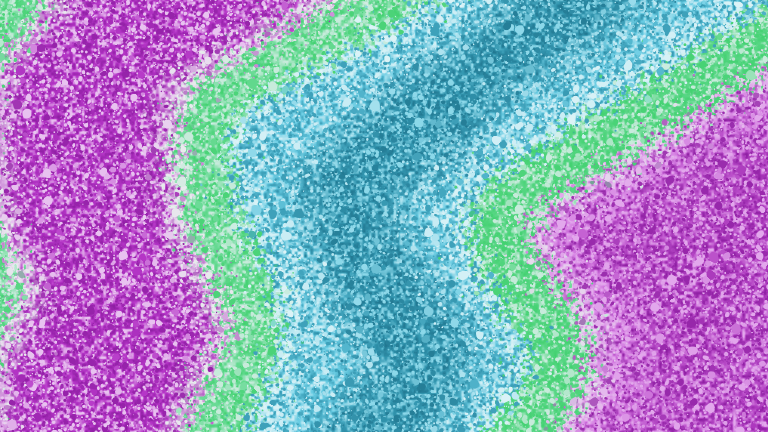
This background is drawn by a Shadertoy shader. Its source:

```glsl
const vec3 MIST = vec3(0.91, 0.92, 0.93);
const vec3 VIOLET = vec3(0.71, 0.21, 0.78);
const vec3 PLUM = vec3(0.56, 0.12, 0.64);
const vec3 ORCHID = vec3(0.86, 0.53, 0.91);
const vec3 LILAC = vec3(0.91, 0.76, 0.94);
const vec3 MINT = vec3(0.43, 0.86, 0.60);
const vec3 EMERALD = vec3(0.26, 0.82, 0.44);
const vec3 PALE_MINT = vec3(0.78, 0.92, 0.86);
const vec3 CYAN = vec3(0.41, 0.80, 0.89);
const vec3 TEAL = vec3(0.20, 0.59, 0.69);
const vec3 DEEP_TEAL = vec3(0.13, 0.47, 0.57);
const vec3 PALE_AQUA = vec3(0.80, 0.93, 0.96);

vec3 hash3(vec2 p) {
    vec3 q = fract(p.xyx * vec3(0.1031, 0.1030, 0.0973));
    q += dot(q, q.yxz + 33.33);
    return fract((q.xxy + q.yzz) * q.zyx);
}

vec3 noise3(vec2 p) {
    vec2 i = floor(p), f = fract(p);
    f = f * f * (3.0 - 2.0 * f);
    vec3 low = mix(hash3(i), hash3(i + vec2(1, 0)), f.x);
    vec3 high = mix(hash3(i + vec2(0, 1)), hash3(i + vec2(1, 1)), f.x);
    return mix(low, high, f.y);
}

float bell(float y, float centre, float width) {
    float t = (y - centre) / width;
    return exp(-t * t);
}

// A course that bulges low down and bends to the right above the knee
float courseX(float y, float base, vec2 bulge, vec2 bend) {
    float knee = 0.028;
    float ramp = knee * log(1.0 + exp((y - bend.y) / knee));
    return base + bulge.x * bell(y, bulge.y, 0.2) + bend.x * ramp;
}

// Signed distance across the course, positive on its right
float across(vec2 p, float base, vec2 bulge, vec2 bend) {
    float e = 0.01;
    float x = courseX(p.y, base, bulge, bend);
    float slope = (courseX(p.y + e, base, bulge, bend) - x) / e;
    return (p.x - x) / sqrt(1.0 + 0.75 * slope * slope);
}

// Tone runs from -1 (shade) to 1 (light)
vec3 tint(vec3 shade, vec3 body, vec3 light, float tone) {
    return mix(body, tone > 0.0 ? light : shade, min(abs(tone), 1.0));
}

float inside(float d) {
    return 1.0 - smoothstep(-0.008, 0.008, d);
}

vec3 paint(vec2 p, float tone) {
    float left = across(p, 0.47, vec2(0.12, 0.24), vec2(1.75, 0.757));
    float middle = across(p, 0.80, vec2(0.17, 0.15), vec2(1.2, 0.56));
    float right = across(p, 1.13, vec2(0.165, 0.17), vec2(1.6, 0.51));
    float corner = p.x + 0.04 - 0.14 * bell(p.y, 1.0, 0.12) - 0.08 * bell(p.y, 0.33, 0.13);
    float cloud = noise3(p * 5.0).x;
    float frost = smoothstep(-0.5, 0.6, tone);

    // Blue channel, dark along its middle and frosted at its banks
    float depth = 1.0 - smoothstep(0.03, 0.17, abs(middle) + 0.06 * (cloud - 0.5));
    vec3 col = tint(mix(TEAL, DEEP_TEAL, depth), mix(CYAN, TEAL, depth),
                    mix(PALE_AQUA, CYAN, 0.65 * depth), tone);
    float bank = 1.0 - smoothstep(0.06, 0.18, min(left, -right));
    col = mix(col, vec3(0.88, 0.96, 0.97), 0.8 * bank * frost * (1.0 - depth));

    // Violet field on the left with pale rims
    vec3 field = tint(PLUM, VIOLET, LILAC, tone);
    float rim = max(smoothstep(-0.13, -0.07, left), 1.0 - smoothstep(0.01, 0.08, corner));
    field = mix(field, MIST, rim * mix(0.55, 1.0, frost));
    field = mix(field, tint(EMERALD, MINT, PALE_MINT, tone), inside(corner));
    col = mix(col, field, inside(left + 0.053));

    // Orchid field on the right, deeper away from the bank
    float rich = smoothstep(0.08, 0.24, right) * mix(0.5, 1.0, cloud);
    vec3 orchid = tint(PLUM, mix(ORCHID, VIOLET * 0.94, rich), mix(LILAC, ORCHID, 0.45), tone);
    orchid = mix(orchid, MIST, (1.0 - smoothstep(0.06, 0.14, right)) * mix(0.3, 0.85, frost));
    col = mix(col, orchid, inside(-right));

    // Green ribbons
    col = mix(col, tint(EMERALD, MINT, PALE_MINT, tone), inside(abs(left) - 0.06));
    vec3 vivid = mix(MINT, EMERALD, 0.45);
    return mix(col, tint(EMERALD, vivid, PALE_MINT, tone), inside(abs(right) - 0.068));
}

// One layer of paint drops, each coloured from a spot near its centre
vec3 splatter(vec3 under, vec2 p, float cell, float size, float density, float spread) {
    vec2 home = floor(p / cell), spot = p;
    float nearest = 1.0, tone = 0.0;
    for (int j = -1; j <= 1; j++)
    for (int i = -1; i <= 1; i++) {
        vec2 id = home + vec2(i, j);
        vec3 place = hash3(id + 40.0 + 900.0 * cell);
        vec3 look = hash3(id + 310.0 + 700.0 * cell);
        vec2 centre = (id + place.xy) * cell;
        float d = length(p - centre) - cell * size * mix(0.35, 1.0, place.z * place.z);
        if (look.x < density && d < nearest) {
            nearest = d;
            tone = mix(-0.8, 1.0, smoothstep(0.15, 0.75, look.y));
            vec2 drift = vec2(look.z, fract(look.z * 17.0)) - 0.5;
            spot = centre + spread * drift * (0.5 + 2.0 * dot(drift, drift));
        }
    }
    float cover = clamp(0.5 - nearest * iResolution.y, 0.0, 1.0);
    return mix(under, paint(spot, tone), cover);
}

void mainImage(out vec4 fragColor, in vec2 fragCoord) {
    vec2 p = fragCoord / iResolution.y;
    vec3 grain = noise3(p * 140.0);
    vec3 col = paint(p + 0.08 * (grain.xy - 0.5), 2.2 * (grain.z - 0.48));

    // Drops from fine spray to large blots
    vec2 q = p + 0.005 * (noise3(p * 90.0).xy - 0.5);
    col = splatter(col, p, 0.008, 0.5, 0.65, 0.12);
    col = splatter(col, q, 0.013, 0.42, 0.5, 0.10);
    col = splatter(col, q, 0.022, 0.36, 0.5, 0.08);
    col = splatter(col, q, 0.040, 0.29, 0.45, 0.05);
    fragColor = vec4(col, 1.0);
}
```
